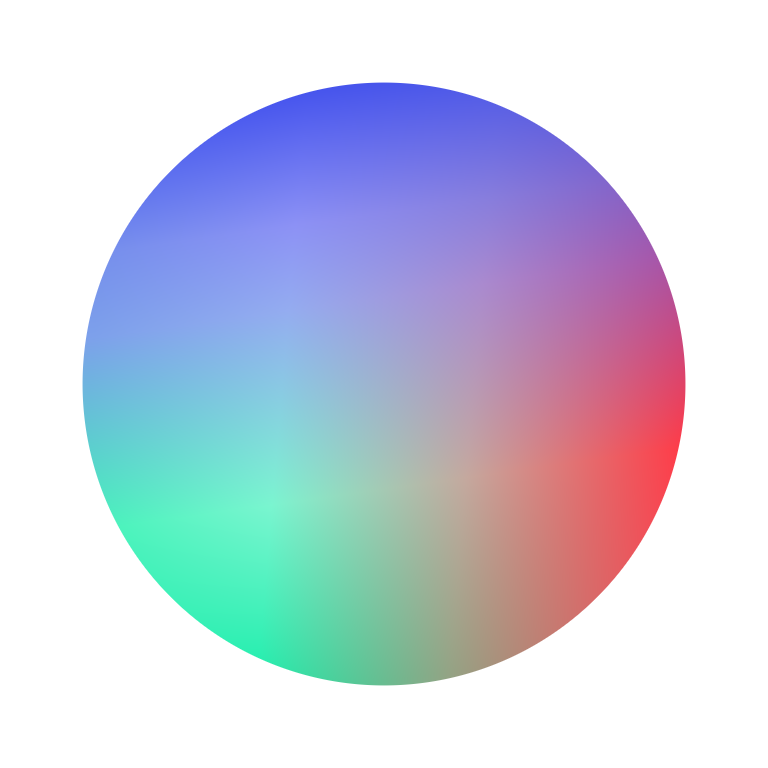
A WebGL 2 fragment shader for this background:

```glsl
#version 300 es
precision highp float;

uniform vec2 u_resolution;
out vec4 outColor;

const vec3 BACKGROUND = vec3(1.0);
const vec2 DISC_CENTER = vec2(0.5);
const float DISC_RADIUS = 0.3925;

// Skewed frame of the gradient mesh
const vec2 FOLD_POINT = vec2(0.354, 0.3425);
const float FOLD_LEAN = 0.085;
const float FOLD_RISE = 0.14;
const vec4 COLUMNS = vec4(-0.25, 0.0, 0.25, 0.53);
const vec4 ROWS = vec4(-0.25, 0.0, 0.25, 0.36);
const float TOP_ROW = 0.53;

// Mesh colours, each row from left to right
const vec3 LOW[4] = vec3[4](
    vec3(0.04, 0.93, 0.65), vec3(0.08, 0.93, 0.66),
    vec3(0.58, 0.64, 0.52), vec3(0.96, 0.30, 0.35));
const vec3 FOLD[4] = vec3[4](
    vec3(0.25, 0.95, 0.72), vec3(0.48, 0.96, 0.815),
    vec3(0.77, 0.66, 0.62), vec3(1.00, 0.23, 0.28));
const vec3 MIDDLE[4] = vec3[4](
    vec3(0.49, 0.63, 0.92), vec3(0.58, 0.675, 0.94),
    vec3(0.665, 0.54, 0.81), vec3(0.65, 0.29, 0.63));
const vec3 UPPER[4] = vec3[4](
    vec3(0.46, 0.56, 0.925), vec3(0.55, 0.57, 0.96),
    vec3(0.53, 0.49, 0.865), vec3(0.49, 0.325, 0.745));
const vec3 TOP[4] = vec3[4](
    vec3(0.25, 0.32, 0.94), vec3(0.28, 0.335, 0.93),
    vec3(0.28, 0.33, 0.91), vec3(0.235, 0.29, 0.89));

float ramp(float from, float to, float x) {
    return clamp((x - from) / (to - from), 0.0, 1.0);
}

vec3 alongRow(vec3 row[4], float u) {
    vec3 color = row[0];
    for (int i = 1; i < 4; i++) {
        color = mix(color, row[i], ramp(COLUMNS[i - 1], COLUMNS[i], u));
    }
    return color;
}

vec3 meshColor(vec2 p) {
    vec2 d = p - FOLD_POINT;
    float u = d.x - FOLD_LEAN * d.y;
    float v = d.y - FOLD_RISE * d.x;

    vec3 color = alongRow(LOW, u);
    color = mix(color, alongRow(FOLD, u), ramp(ROWS.x, ROWS.y, v));
    color = mix(color, alongRow(MIDDLE, u), ramp(ROWS.y, ROWS.z, v));
    color = mix(color, alongRow(UPPER, u), ramp(ROWS.z, ROWS.w, v));
    return mix(color, alongRow(TOP, u), ramp(ROWS.w, TOP_ROW, v));
}

void main() {
    // Square canvas units, centred
    float side = min(u_resolution.x, u_resolution.y);
    vec2 p = (gl_FragCoord.xy - 0.5 * u_resolution) / side + 0.5;

    // Disc with a one-pixel soft edge
    float edge = length(p - DISC_CENTER) - DISC_RADIUS;
    float coverage = clamp(0.5 - edge * side, 0.0, 1.0);

    outColor = vec4(mix(BACKGROUND, meshColor(p), coverage), 1.0);
}
```
